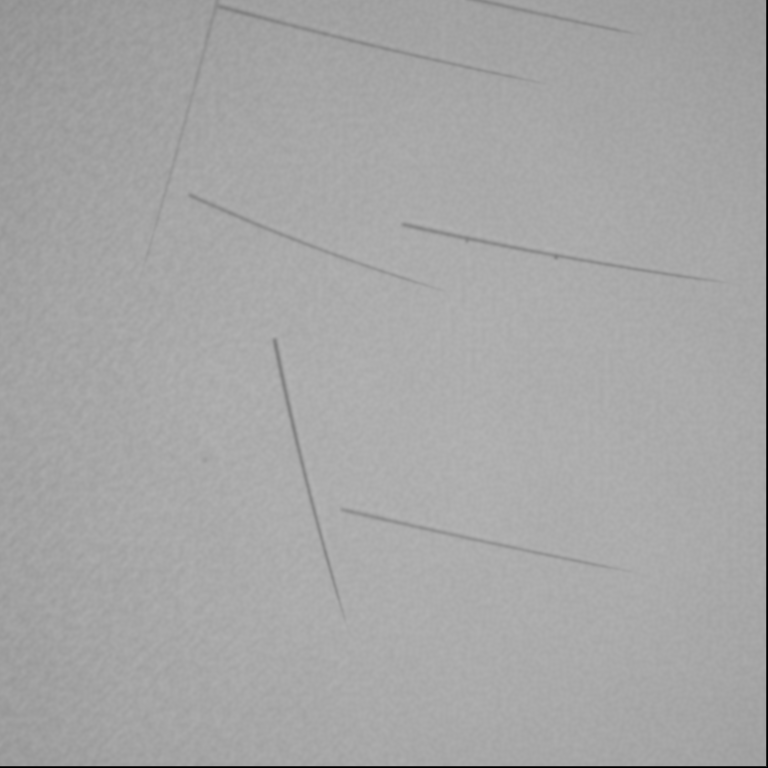
Give the GLSL for this texture, as a WebGL 1 fragment shader.

```glsl
precision highp float;

uniform vec2 u_resolution;

#define PAPER_GREY 0.682
#define VIGNETTE 0.15
#define GLOW_CENTER vec2(0.58, 0.42)
#define GRAIN 0.022
#define FIBER 0.030
#define CREASE_WIDTH 0.0031
#define BORDER 0.0022

vec2 gradientAt(vec2 cell) {
    float h = fract(sin(dot(cell, vec2(127.1, 311.7))) * 43758.5);
    return vec2(cos(6.2832 * h), sin(6.2832 * h));
}

float gradientNoise(vec2 p) {
    vec2 i = floor(p), f = fract(p);
    vec2 w = f * f * f * (f * (f * 6.0 - 15.0) + 10.0);
    float a = dot(gradientAt(i), f);
    float b = dot(gradientAt(i + vec2(1.0, 0.0)), f - vec2(1.0, 0.0));
    float c = dot(gradientAt(i + vec2(0.0, 1.0)), f - vec2(0.0, 1.0));
    float d = dot(gradientAt(i + 1.0), f - 1.0);
    return mix(mix(a, b, w.x), mix(c, d, w.x), w.y);
}

// Soft, slightly bowed groove from a to b that thins and fades towards b
float crease(vec2 p, vec2 a, vec2 b, float bow, float depth) {
    vec2 span = b - a;
    float len = length(span);
    vec2 dir = span / len;
    vec2 rel = p - a;
    float t = dot(rel, dir) / len;
    float offset = dot(rel, vec2(-dir.y, dir.x)) - 4.0 * bow * t * (1.0 - t);
    float width = CREASE_WIDTH * mix(1.1, 0.75, clamp(t, 0.0, 1.0));
    float ends = smoothstep(-0.008, 0.012, t) * (1.0 - smoothstep(0.8, 1.02, t));
    float fade = mix(1.0, 0.65, clamp(t, 0.0, 1.0));
    float groove = exp(-offset * offset / (width * width));
    float rim = exp(-pow((offset - 2.3 * width) / width, 2.0));
    return depth * ends * fade * (groove - 0.1 * rim);
}

float speck(vec2 p, vec2 center, float radius) {
    vec2 d = (p - center) / radius;
    return exp(-dot(d, d));
}

void main() {
    vec2 uv = gl_FragCoord.xy / u_resolution;

    // Paper lit brightest below and right of the middle
    vec2 fromGlow = uv - GLOW_CENTER;
    float grey = PAPER_GREY - VIGNETTE * dot(fromGlow, fromGlow);

    // Fine grain and slanted fibers, stronger on the left
    vec2 slanted = vec2(uv.x + uv.y, uv.y - uv.x);
    float leftness = 1.0 - smoothstep(0.05, 0.7, uv.x);
    grey += GRAIN * gradientNoise(uv * 150.0);
    grey += 0.5 * GRAIN * gradientNoise(uv * 75.0 + 17.0);
    grey += FIBER * mix(0.25, 1.0, leftness) * gradientNoise(slanted * vec2(42.0, 85.0));
    grey += 0.008 * gradientNoise(uv * 9.0 + 5.0);

    // Creases
    float dark = crease(uv, vec2(0.284, 0.992), vec2(0.735, 0.886), -0.004, 0.105);
    dark += crease(uv, vec2(0.605, 1.004), vec2(0.842, 0.953), -0.001, 0.105);
    dark += crease(uv, vec2(0.284, 1.004), vec2(0.176, 0.615), 0.002, 0.055);
    dark += crease(uv, vec2(0.245, 0.747), vec2(0.593, 0.617), -0.007, 0.110);
    dark += crease(uv, vec2(0.523, 0.708), vec2(0.968, 0.629), -0.005, 0.135);
    dark += crease(uv, vec2(0.357, 0.560), vec2(0.455, 0.174), -0.005, 0.165);
    dark += crease(uv, vec2(0.443, 0.337), vec2(0.840, 0.252), -0.002, 0.115);

    // Small specks
    dark += 0.10 * speck(uv, vec2(0.724, 0.664), 0.0030);
    dark += 0.07 * speck(uv, vec2(0.608, 0.686), 0.0030);
    dark += 0.05 * speck(uv, vec2(0.267, 0.400), 0.0045);
    grey -= dark;

    // Thin black edge at the right and bottom
    float edge = min(1.0 - uv.x, uv.y);
    float soft = 0.5 / min(u_resolution.x, u_resolution.y);
    grey *= smoothstep(BORDER - soft, BORDER + soft, edge);

    gl_FragColor = vec4(vec3(grey), 1.0);
}
```
